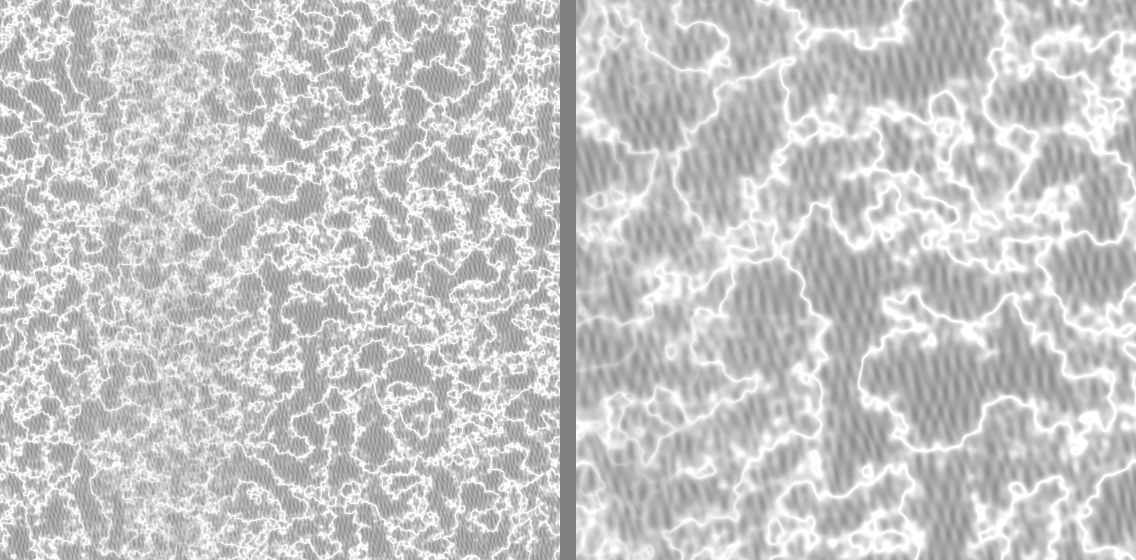
Left: the whole. Right: its middle third, enlarged.
Give the GLSL for this texture, as a WebGL 2 fragment shader.

```glsl
#version 300 es
precision highp float;
// Pale tangled veins over grey ground with fine slanted streaks.

uniform vec2 u_resolution;
out vec4 fragColor;

const float TAU = 6.2831853;

const float GROUND = 0.632;         // grey between the veins
const float VEIN_GAIN = 0.40;       // brightness added at a vein's core
const float VEIN_SCALE = 17.0;      // noise cells across the canvas
const float VEIN_SHARPNESS = 9.3;   // falloff away from the core
const float VEIN_SOFTNESS = 0.012;  // rounding of the crease
const float ROUGHNESS = 0.6;        // amplitude ratio between octaves
const int OCTAVES = 4;

const float STREAK_FREQ = 135.0;    // streaks across the canvas
const float STREAK_GAIN = 0.085;
const vec2 STREAK_LEANS = vec2(0.36, -0.12);
const float STREAK_WOBBLE = 5.0;

const vec2 FADE_RANGE = vec2(0.05, 0.56);  // where one vein layer replaces the other

// Integer hash to a vector with components in -1..1
vec2 hashGradient(vec2 cell) {
    uvec2 v = uvec2(ivec2(cell)) * 1664525u + 1013904223u;
    v.x += v.y * 1664525u;
    v.y += v.x * 1664525u;
    v ^= v >> 16u;
    v.x += v.y * 1664525u;
    v.y += v.x * 1664525u;
    v ^= v >> 16u;
    return vec2(v & 65535u) / 32767.5 - 1.0;
}

float gradientNoise(vec2 p) {
    vec2 cell = floor(p);
    vec2 f = p - cell;
    vec2 w = f * f * f * (f * (f * 6.0 - 15.0) + 10.0);
    vec2 e = vec2(1.0, 0.0);
    float a = dot(hashGradient(cell), f);
    float b = dot(hashGradient(cell + e.xy), f - e.xy);
    float c = dot(hashGradient(cell + e.yx), f - e.yx);
    float d = dot(hashGradient(cell + e.xx), f - e.xx);
    return mix(mix(a, b, w.x), mix(c, d, w.x), w.y);
}

// Octaves are turned and shifted so their lattices never line up
float fractalNoise(vec2 p) {
    const mat2 turn = mat2(1.6, 1.2, -1.2, 1.6);
    float sum = 0.0;
    float amplitude = 1.0;
    for (int i = 0; i < OCTAVES; i++) {
        sum += amplitude * gradientNoise(p);
        p = turn * p + vec2(17.37, 9.71);
        amplitude *= ROUGHNESS;
    }
    return sum;
}

// Bright ridges along the zero crossings of the noise
float veins(vec2 p) {
    float n = fractalNoise(p * VEIN_SCALE);
    return exp(-VEIN_SHARPNESS * (length(vec2(n, VEIN_SOFTNESS)) - VEIN_SOFTNESS));
}

// Two wobbling wave trains whose beat breaks the lines into short strokes
float streaks(vec2 p) {
    float wobble = STREAK_WOBBLE * gradientNoise(p * vec2(60.0, 32.0) + 5.3);
    float drift = STREAK_WOBBLE * gradientNoise(p * vec2(45.0, 25.0) + 71.9);
    vec2 phase = TAU * STREAK_FREQ * (p.x * vec2(1.0, 0.91) + STREAK_LEANS * p.y);
    vec2 waves = sin(phase + vec2(wobble, drift));
    return 0.5 * (waves.x + waves.y);
}

void main() {
    float canvasSize = min(u_resolution.x, u_resolution.y);
    vec2 p = gl_FragCoord.xy / canvasSize;

    // Two vein layers, softened where they overlap
    float fade = smoothstep(FADE_RANGE.x, FADE_RANGE.y, p.x);
    float vein = mix(veins(p + vec2(3.17, 8.43)), veins(p + vec2(11.71, 2.29)), fade);

    // Streaks stay in the ground and vanish when too fine to resolve
    float resolved = smoothstep(1.5, 3.0, canvasSize / STREAK_FREQ);
    float streak = streaks(p) * STREAK_GAIN * resolved * (1.0 - 0.8 * vein);

    float grey = GROUND + VEIN_GAIN * vein + streak;
    fragColor = vec4(vec3(clamp(grey, 0.0, 1.0)), 1.0);
}
```
